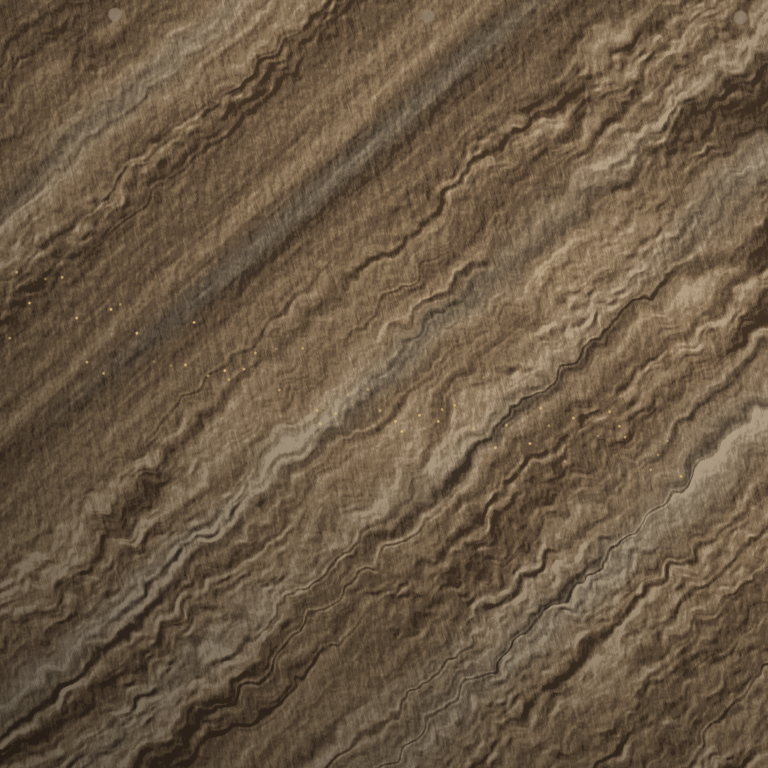
Reproduce this texture procedurally as a three.js fragment shader.

```glsl
// Layered brown sandstone: tilted strata, jagged seams and embossed grain,
// with a drift of gold flecks and three pale studs along the top edge.
// Warped value noise in bedding coordinates gives both the tone and the relief.
varying vec2 vUv;

float hash(vec2 p) {
  vec3 q = fract(p.xyx * 0.1031);
  q += dot(q, q.yzx + 33.33);
  return fract((q.x + q.y) * q.z);
}

float noise(vec2 p) {
  vec2 i = floor(p), f = fract(p);
  f = f * f * (3.0 - 2.0 * f);
  float low = mix(hash(i), hash(i + vec2(1.0, 0.0)), f.x);
  float high = mix(hash(i + vec2(0.0, 1.0)), hash(i + 1.0), f.x);
  return mix(low, high, f.y);
}

float fbm(vec2 p) {
  float sum = 0.0, gain = 0.533;
  for (int i = 0; i < 4; i++) {
    sum += gain * noise(p);
    p = p * 2.03 + 17.3;
    gain *= 0.5;
  }
  return sum;
}

// Soft stripe around one depth in the bedding
float band(float depth, float center, float width) {
  float d = (depth - center) / width;
  return exp(-d * d);
}

// How broken the layers are: the upper middle beds stay straight
float roughness(float depth) {
  return 1.0 - smoothstep(0.17, 0.25, depth) + 0.7 * smoothstep(0.37, 0.44, depth);
}

// x runs along the beds, y across them
vec2 beddingCoords(vec2 uv) {
  vec2 p = vec2(dot(uv, vec2(0.743, 0.669)), dot(uv, vec2(-0.669, 0.743)));
  float jag = 0.034 * (fbm(p * vec2(9.0, 7.0)) - 0.5);
  jag += 0.017 * (noise(p * vec2(46.0, 26.0) + 7.0) - 0.5);
  jag += 0.006 * (noise(p * vec2(110.0, 70.0)) - 0.5);
  p.y += roughness(p.y) * jag + 0.02 * (noise(p * 2.0 + 3.0) - 0.5);
  return p;
}

// Broken, crumbly patches inside the beds
float crumbleAt(vec2 p) {
  float patches = smoothstep(0.42, 0.7, noise(p * vec2(3.0, 16.0) + 4.0));
  return patches * roughness(p.y) + 1.2 * band(p.y, 0.45, 0.03);
}

float height(vec2 uv) {
  vec2 p = beddingCoords(uv);
  float lamina = fbm(vec2(p.x * 7.0, p.y * 55.0));
  float grain = fbm(vec2(uv.x + 0.35 * uv.y, uv.y) * vec2(140.0, 75.0));
  float pits = noise(p * vec2(70.0, 125.0));
  return 0.36 * lamina + 0.42 * grain + 0.3 * crumbleAt(p) * pits;
}

vec3 stoneRamp(float t) {
  vec3 col = mix(vec3(0.235, 0.18, 0.13), vec3(0.37, 0.298, 0.222), smoothstep(0.0, 0.36, t));
  col = mix(col, vec3(0.5, 0.415, 0.312), smoothstep(0.3, 0.64, t));
  return mix(col, vec3(0.65, 0.575, 0.475), smoothstep(0.56, 1.0, t));
}

void main() {
  vec2 uv = vUv;
  vec2 p = beddingCoords(uv);
  float rough = roughness(p.y);

  // Broad beds and thin layers
  float tone = 0.4 + 0.34 * (fbm(vec2(p.x * 1.3, p.y * 14.0)) - 0.5);
  tone += 0.5 * (fbm(vec2(p.x * 3.0, p.y * 46.0) + 9.0) - 0.5);
  float pale = band(p.y, 0.055, 0.026) + band(p.y, -0.08, 0.034) + band(p.y, -0.325, 0.04);
  pale += 0.9 * band(p.y, 0.54, 0.022) + 0.5 * band(p.y, -0.255, 0.014);
  tone += 0.2 * pale + 0.22 * band(p.y, 0.33, 0.012);
  float ash = band(p.y, 0.285, 0.018) * smoothstep(0.25, 0.6, noise(p * vec2(5.0, 12.0)));
  tone -= 0.05 * ash + 0.12 * band(p.y, 0.45, 0.03) + 0.09 * band(p.y, -0.19, 0.04);

  // Dark seams with a pale lip on either side, at two scales
  for (int i = 0; i < 2; i++) {
    float s = float(i);
    float seam = abs(noise(vec2(p.x * (1.2 + s), p.y * (14.0 + 13.0 * s)) + 20.0 + 9.0 * s) - 0.5);
    float open = rough * smoothstep(0.3, 0.6, noise(p * vec2(6.0, 10.0) + 2.0 + 5.0 * s));
    tone -= (0.3 - 0.08 * s) * open * (1.0 - smoothstep(0.01, 0.06, seam));
    tone += 0.2 * open * smoothstep(0.05, 0.08, seam) * (1.0 - smoothstep(0.1, 0.2, seam));
  }

  // Grain and pits lit from the upper left
  float relief = height(uv) - height(uv + vec2(-0.0022, 0.0026));
  tone += 2.2 * relief;
  float pits = noise(p * vec2(60.0, 130.0) + 31.0);
  tone -= 0.2 * crumbleAt(p) * (smoothstep(0.55, 0.8, pits) - 0.25);

  vec3 col = stoneRamp(tone);
  float luma = dot(col, vec3(0.3, 0.59, 0.11));
  float grayness = 0.6 * pale * noise(p * vec2(4.0, 18.0) + 11.0) + 0.6 * ash;
  col = mix(col, luma * vec3(1.08, 0.99, 0.85), clamp(grayness, 0.0, 0.7));

  // Light falls off to the lower left and the corners
  vec2 fromCenter = uv - 0.5;
  float light = 0.78 + 0.35 * smoothstep(0.0, 0.75, dot(uv, vec2(0.4, 0.6)));
  col *= light - 0.3 * dot(fromCenter, fromCenter);

  // Gold flecks drifting down to the right
  for (int i = 0; i < 52; i++) {
    float id = float(i);
    float x = 0.9 * (id + hash(vec2(id, 3.0))) / 52.0;
    float spread = hash(vec2(id, 8.0)) + hash(vec2(id, 14.0)) - 1.0;
    float d = length(uv - vec2(x, 0.6 - 0.23 * x + 0.075 * spread));
    float glow = (1.0 - smoothstep(0.0004, 0.003, d)) * (0.4 + 0.6 * hash(vec2(id, 21.0)));
    col = mix(col, vec3(0.87, 0.74, 0.48), glow);
  }

  // Pale studs
  for (int i = 0; i < 3; i++) {
    float d = length(uv - vec2(0.15 + 0.407 * float(i), 0.981 - 0.002 * float(i)));
    col = mix(col, vec3(0.57, 0.51, 0.43), 0.75 * (1.0 - smoothstep(0.007, 0.0105, d)));
  }

  gl_FragColor = vec4(col, 1.0);
}
```
